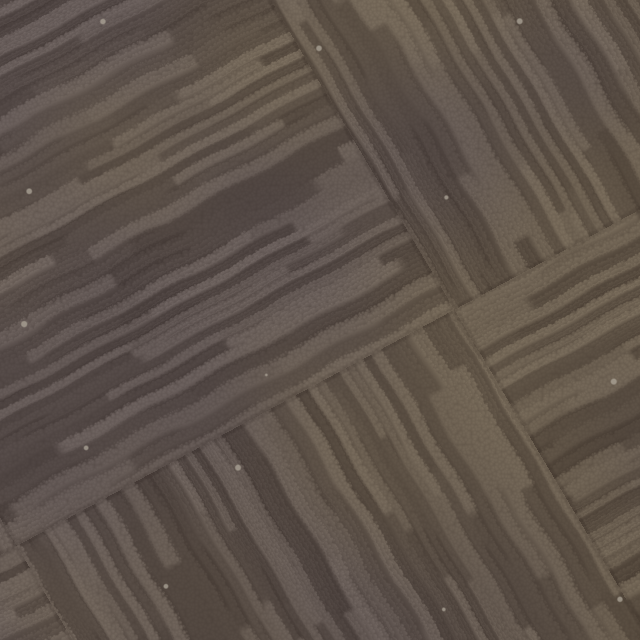
A Shadertoy shader for this texture:

```glsl
const vec3 DARK = vec3(0.300, 0.262, 0.232);
const vec3 LIGHT = vec3(0.462, 0.422, 0.378);
const vec3 SPECK = vec3(0.66, 0.63, 0.58);
const vec3 MAUVE = vec3(0.96, 0.95, 1.03);
const vec3 OCHRE = vec3(1.03, 1.01, 0.95);
const vec2 CORNER = vec2(0.710, 0.516);   // where four tiles meet
const vec2 ALONG = vec2(0.880, 0.475);    // tile side directions
const vec2 ACROSS = vec2(-0.510, 0.860);
const float TILE = 0.777;                 // tile side
const float ROWS = 44.0;                  // yarn rows per tile
const float FLIP = 0.27;                  // share of pieces swapping tone
const float GROOVE = 0.20;
const float RIB = 0.07;
const float SEAM = 0.0035;                // seam half width, in tiles
const float GRAIN = 190.0;                // pile cells per canvas
const float GRAIN_DEPTH = 0.26;
const float SPECK_GRID = 9.0;
const float SPECK_SHARE = 0.13;

float hash(vec2 p) {
    return fract(sin(dot(p, vec2(127.1, 311.7))) * 43758.55);
}

// Distance to the nearest scattered point
float cellular(vec2 p) {
    vec2 cell = floor(p);
    float nearest = 2.0;
    for (int j = -1; j <= 1; j++)
        for (int i = -1; i <= 1; i++) {
            vec2 c = cell + vec2(i, j);
            vec2 point = c + vec2(hash(c), hash(c + 57.3));
            nearest = min(nearest, distance(p, point));
        }
    return nearest;
}

// Slow drift in tone
float drift(vec2 p) {
    return (sin(7.0 * p.x + 3.0 * sin(4.0 * p.y))
          + sin(9.0 * p.y - 5.0 * p.x + 1.7)
          + 0.5 * sin(19.0 * p.x + 14.0 * p.y)) / 2.5;
}

// Tone of one piece of a row: light and dark rows alternate, some swap
float pieceTone(float row, float piece, float seed) {
    vec2 id = vec2(row + 0.37 * piece, seed + 5.3 * piece);
    float parity = mod(row, 2.0);
    float lit = hash(id) < FLIP ? 1.0 - parity : parity;
    return mix(0.22, 0.70, lit) + 0.22 * (hash(id + 13.1) - 0.5);
}

// Tone along a row cut into pieces of uneven length
float rowTone(float row, float x, float seed) {
    vec2 id = vec2(row, seed);
    float s = x * mix(1.2, 4.2, hash(id)) + 7.0 * hash(id + 31.0);
    float piece = floor(s);
    return mix(pieceTone(row, piece, seed), pieceTone(row, piece + 1.0, seed),
               smoothstep(0.96, 1.0, s - piece));
}

// Striped weave of a tile; t.x runs along the rows
float weave(vec2 t, float seed, float grain, float pixel) {
    float y = t.y * ROWS + 0.8 * sin(19.0 * t.y + seed)
            + 0.10 * sin(31.0 * t.x + 3.0 * t.y) + 0.25 * (grain - 0.5);
    float row = floor(y);
    float f = y - row;
    float soft = max(0.17, pixel * ROWS);
    float tone = mix(rowTone(row, t.x, seed), rowTone(row + 1.0, t.x, seed),
                     smoothstep(0.5 - soft, 0.5 + soft, f));

    // Broken grooves between rows
    float phase = 6.2832 * hash(vec2(row, seed + 71.0));
    float broken = smoothstep(0.1, 0.4, sin(8.0 * t.x + phase));
    tone -= GROOVE * broken * (1.0 - smoothstep(0.04, 0.12 + soft, abs(f - 0.5)));

    // Fine ribs in patches
    float patches = smoothstep(-0.2, 0.8, sin(5.0 * t.x + 11.0 * t.y + seed));
    return tone + RIB * patches * sin(6.2832 * 3.0 * y);
}

void mainImage(out vec4 fragColor, in vec2 fragCoord) {
    vec2 p = fragCoord / iResolution.y;
    float pixel = 1.0 / iResolution.y;

    // Tile lattice, each tile a quarter turn from its neighbours
    vec2 q = inverse(mat2(ALONG, ACROSS)) * (p - CORNER) / TILE;
    vec2 tile = floor(q);
    vec2 t = q - tile;
    float turned = mod(tile.x + tile.y, 2.0);
    vec2 edge = min(t, 1.0 - t);
    t = turned > 0.5 ? t : t.yx;

    float grain = cellular(p * GRAIN);
    float seed = tile.x * 17.0 + tile.y * 41.0;
    float tone = weave(t, seed, grain, pixel / TILE);

    // Pile, wear and seams
    float wear = drift(p);
    tone += GRAIN_DEPTH * (0.5 - grain) * (0.5 + tone);
    tone += 0.07 * wear + 0.08 * (p.y - 0.5);
    float seam = 1.0 - smoothstep(SEAM, SEAM + 2.0 * pixel + 0.003, min(edge.x, edge.y));
    tone -= 0.22 * seam;

    vec3 color = mix(DARK, LIGHT, clamp(tone, -0.15, 1.15));
    color *= mix(MAUVE, OCHRE, smoothstep(-0.5, 0.9, p.x - 0.3 + 0.5 * wear));

    // Sparse lint
    vec2 g = p * SPECK_GRID;
    vec2 cell = floor(g);
    vec2 spot = 0.2 + 0.6 * vec2(hash(cell + 3.0), hash(cell + 8.0));
    float radius = mix(0.002, 0.005, hash(cell + 19.0));
    float far = distance(g - cell, spot) / SPECK_GRID;
    float lint = step(hash(cell + 42.0), SPECK_SHARE)
               * (1.0 - smoothstep(radius - pixel, radius + pixel, far));
    fragColor = vec4(mix(color, SPECK, 0.8 * lint), 1.0);
}
```
